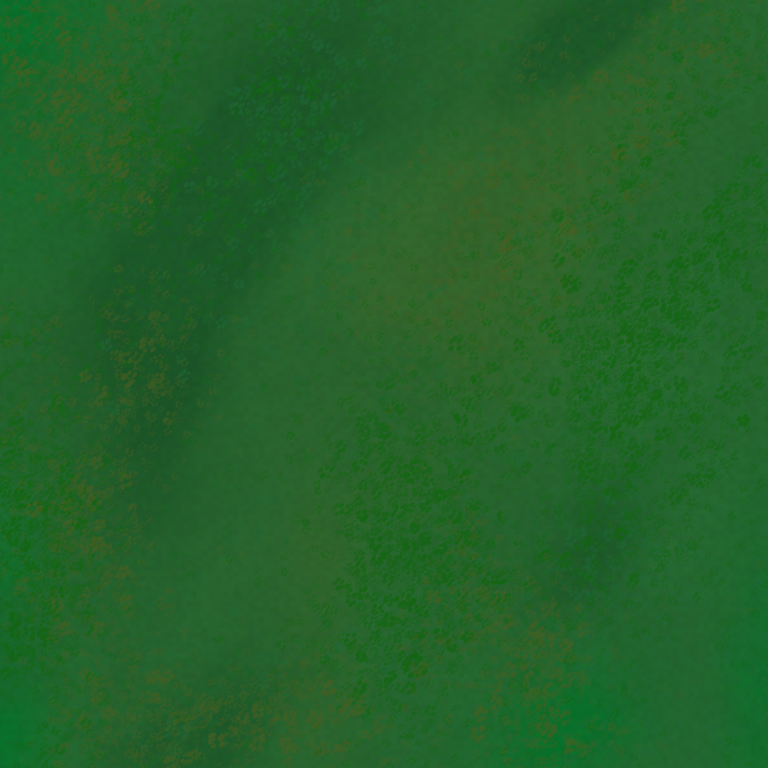
This texture is drawn by a WebGL 1 fragment shader. Its source:

```glsl
precision highp float;
// Mottled green foliage: soft diagonal washes of dark, olive and emerald green,
// stippled with drifts of small leaf clumps, each a loose ring of slanted dots.
// Gaussian patches and noise decide where each wash and drift of clumps lies.
uniform vec2 u_resolution;

const vec3 LEAF = vec3(0.150, 0.400, 0.188);
const vec3 DEEP = vec3(0.105, 0.335, 0.155);
const vec3 OLIVE = vec3(0.215, 0.392, 0.165);
const vec3 EMERALD = vec3(0.015, 0.435, 0.160);
const vec3 MOSS = vec3(0.070, 0.395, 0.065);
const vec3 BROWN = vec3(0.290, 0.365, 0.130);
const vec3 TEAL = vec3(0.120, 0.405, 0.215);

float hash(vec2 p) {
  return fract(sin(dot(p, vec2(127.1, 311.7))) * 43758.5453);
}

vec2 rotate(vec2 p, float angle) {
  float c = cos(angle), s = sin(angle);
  return vec2(c * p.x + s * p.y, c * p.y - s * p.x);
}

float noise(vec2 p) {
  vec2 i = floor(p), f = fract(p);
  f = f * f * (3.0 - 2.0 * f);
  float low = mix(hash(i), hash(i + vec2(1.0, 0.0)), f.x);
  float high = mix(hash(i + vec2(0.0, 1.0)), hash(i + 1.0), f.x);
  return mix(low, high, f.y);
}

float fbm(vec2 p) {
  float sum = 0.0, weight = 0.53;
  for (int i = 0; i < 4; i++) {
    sum += weight * noise(p);
    p = rotate(p, 0.3) * 2.03 + 7.3;
    weight *= 0.5;
  }
  return sum;
}

// Soft elliptical patch, its long axis turned by angle
float patchAt(vec2 p, vec2 centre, vec2 size, float angle) {
  vec2 q = rotate(p - centre, angle) / size;
  return exp(-dot(q, q));
}

// One clump: five slanted dots in a loose ring
float clump(vec2 q, float form) {
  float shape = 0.0;
  for (int i = 0; i < 5; i++) {
    float k = float(i);
    float vary = hash(vec2(k, form * 91.0));
    float angle = 1.2566 * (k + 0.6 * vary) + 6.283 * form;
    vec2 d = rotate(q - (0.22 + 0.26 * vary) * vec2(cos(angle), sin(angle)), 0.8);
    float radius = 0.13 + 0.09 * fract(vary * 7.0);
    shape = max(shape, 1.0 - smoothstep(radius - 0.05, radius + 0.06, length(d * vec2(0.8, 1.2))));
  }
  return shape;
}

// Scattered clumps; cover from 0 to 1 sets how many of them show
float clumps(vec2 p, float scale, float cover, float seed) {
  vec2 g = p * scale + seed * 3.7;
  float shape = 0.0;
  for (int y = -1; y <= 1; y++) {
    for (int x = -1; x <= 1; x++) {
      vec2 id = floor(g) + vec2(float(x), float(y));
      float pick = hash(id + seed), form = hash(id + seed + 29.0);
      vec2 centre = id + 0.1 + 0.8 * vec2(hash(id + seed + 17.0), hash(id + seed + 41.0));
      float shown = smoothstep(pick, pick + 0.3, cover) * (0.55 + 0.45 * form);
      shape = max(shape, shown * clump((g - centre) / mix(0.65, 1.1, form), form));
    }
  }
  return shape;
}

vec3 washes(vec2 p) {
  float streak = smoothstep(0.25, 0.7, fbm(rotate(p, 0.85) * vec2(3.0, 8.0) + 4.0));
  float cloud = smoothstep(0.25, 0.7, fbm(p * 6.0 + 11.0));
  float dark = patchAt(p, vec2(0.33, 0.80), vec2(0.32, 0.11), 0.8)
    + 0.9 * patchAt(p, vec2(0.22, 0.52), vec2(0.09, 0.24), -0.2)
    + 1.2 * patchAt(p, vec2(0.76, 0.95), vec2(0.18, 0.05), 0.5)
    + patchAt(p, vec2(0.24, 0.06), vec2(0.14, 0.10), 0.6)
    + 0.8 * patchAt(p, vec2(0.78, 0.24), vec2(0.07, 0.15), -0.3);
  float warm = patchAt(p, vec2(0.60, 0.64), vec2(0.38, 0.16), 0.95)
    + 0.6 * patchAt(p, vec2(0.41, 0.20), vec2(0.06, 0.20), 0.0);
  float vivid = patchAt(p, vec2(0.0, 0.96), vec2(0.13, 0.20), 0.0)
    + patchAt(p, vec2(0.0, 0.10), vec2(0.07, 0.22), 0.0)
    + patchAt(p, vec2(0.74, 0.05), vec2(0.12, 0.07), 0.5)
    + 0.8 * patchAt(p, vec2(1.0, 0.10), vec2(0.06, 0.20), 0.0);
  vec3 colour = mix(LEAF, OLIVE, clamp(warm * (0.3 + 0.7 * cloud), 0.0, 0.9));
  colour = mix(colour, DEEP, clamp(dark * (0.35 + 0.75 * streak) + 0.2 * streak * cloud, 0.0, 0.95));
  colour = mix(colour, EMERALD, clamp(vivid * (0.45 + 0.5 * cloud), 0.0, 0.85));
  return colour * (0.97 + 0.05 * cloud) * (0.97 + 0.06 * noise(p * 150.0));
}

void main() {
  vec2 p = gl_FragCoord.xy / u_resolution;
  float breakup = smoothstep(0.2, 0.6, fbm(rotate(p, 0.9) * vec2(7.0, 13.0)));
  float mossy = breakup * (patchAt(p, vec2(0.87, 0.60), vec2(0.36, 0.17), 1.25)
    + patchAt(p, vec2(0.53, 0.28), vec2(0.11, 0.20), 0.0)
    + patchAt(p, vec2(0.05, 0.28), vec2(0.08, 0.28), 0.0)
    + 0.7 * patchAt(p, vec2(0.25, 0.83), vec2(0.28, 0.14), 0.8));
  float brownish = breakup * (patchAt(p, vec2(0.09, 0.84), vec2(0.14, 0.24), 0.0)
    + 0.8 * patchAt(p, vec2(0.13, 0.35), vec2(0.11, 0.28), 0.0)
    + patchAt(p, vec2(0.68, 0.13), vec2(0.09, 0.16), 0.4)
    + patchAt(p, vec2(0.32, 0.06), vec2(0.18, 0.07), 0.0)
    + 0.7 * patchAt(p, vec2(0.74, 0.82), vec2(0.34, 0.14), 0.8));
  float bluish = breakup * (0.3 + patchAt(p, vec2(0.43, 0.92), vec2(0.26, 0.13), 0.7)
    + patchAt(p, vec2(0.88, 0.18), vec2(0.15, 0.20), 0.0));
  // Washes first, then clumps from cool to warm
  vec3 colour = washes(p);
  colour = mix(colour, TEAL, 0.60 * clumps(p, 62.0, bluish, 5.0));
  colour = mix(colour, MOSS, 0.55 * clumps(p, 95.0, 0.22 + mossy, 9.0));
  colour = mix(colour, MOSS, 0.85 * clumps(p, 60.0, mossy, 23.0));
  colour = mix(colour, BROWN, 0.45 * clumps(p, 90.0, 0.15 + brownish, 31.0));
  colour = mix(colour, BROWN, 0.65 * clumps(p, 52.0, 0.8 * brownish, 47.0));
  gl_FragColor = vec4(colour, 1.0);
}
```
